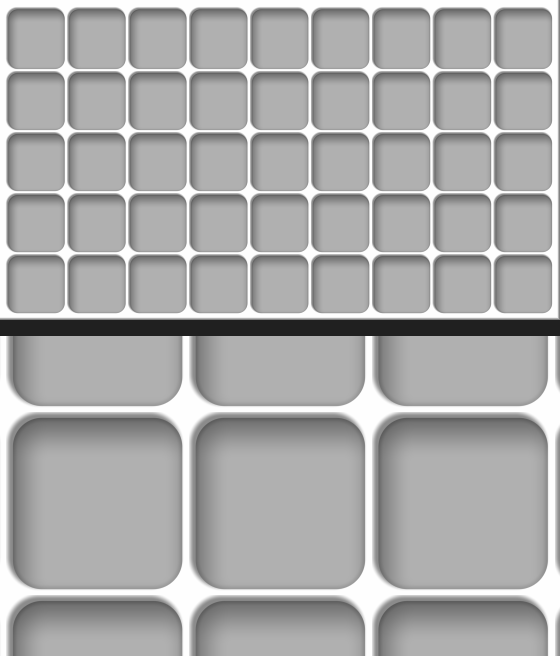
Top, the full canvas; bottom, a detail of the centre.
This pattern is drawn by a WebGL 2 fragment shader. Its source:

```glsl
#version 300 es
precision highp float;

#define GRID vec2(9.0, 5.0)            // columns, rows
#define SPAN vec2(9.192, 5.242)        // canvas size in cell pitches
#define FIRST_CENTER vec2(0.598, 0.580)
#define HALF_SIZE vec2(0.4635, 0.468)
#define CORNER 0.16
#define TOP_STRETCH 0.021              // extra half height of the top row
#define SHADOW_SHIFT vec2(0.042, -0.083)
#define SHADOW_DEPTH 0.29
#define FRINGE_SHIFT vec2(-0.018, 0.018)

uniform vec2 u_resolution;
out vec4 fragColor;

const vec3 FRAME_WHITE = vec3(0.995);
const vec3 WELL_GREY = vec3(0.69);
const vec3 BORDER_GREY = vec3(0.50);

float hash(vec2 cell) {
    vec3 h = fract(cell.xyx * vec3(0.1031, 0.1030, 0.0973));
    h += dot(h, h.yzx + 33.33);
    return fract((h.x + h.y) * h.z);
}

float roundedBox(vec2 p, vec2 halfSize) {
    vec2 d = abs(p) - halfSize + CORNER;
    return length(max(d, 0.0)) + min(max(d.x, d.y), 0.0) - CORNER;
}

// Recessed well: soft inset shadow from the upper left and a thin dark rim
vec3 wellColor(vec2 p, vec2 halfSize, float edge, float variation) {
    float shifted = roundedBox(p - SHADOW_SHIFT, halfSize);
    float shadow = smoothstep(-0.145, 0.132, shifted);
    float rim = smoothstep(-0.03, 0.0, edge);
    float depth = SHADOW_DEPTH + 0.02 * (variation - 0.5);
    return WELL_GREY - depth * shadow - 0.06 * rim;
}

// White lattice with a grey fringe above and left of each well
vec3 frameColor(vec2 p, vec2 halfSize) {
    float shifted = roundedBox(p - FRINGE_SHIFT, halfSize);
    float fringe = 1.0 - smoothstep(-0.01, 0.03, shifted);
    return FRAME_WHITE - 0.45 * fringe;
}

void main() {
    vec2 p = gl_FragCoord.xy / u_resolution * SPAN;
    float pixel = SPAN.x / u_resolution.x;

    // Nearest cell and its local coordinates
    vec2 cell = clamp(floor(p - FIRST_CENTER + 0.5), vec2(0.0), GRID - 1.0);
    vec2 local = p - FIRST_CENTER - cell;
    vec2 halfSize = HALF_SIZE;
    float stretch = TOP_STRETCH * step(GRID.y - 1.5, cell.y);
    halfSize.y += stretch;
    local.y -= stretch;

    float edge = roundedBox(local, halfSize);
    vec3 color = frameColor(local, halfSize);

    // Shaded outer border along the right and bottom
    float border = min(SPAN.x - p.x, p.y);
    color = mix(color, BORDER_GREY, 1.0 - smoothstep(0.005, 0.05, border));

    float inside = 1.0 - smoothstep(-0.7 * pixel, 0.7 * pixel, edge);
    color = mix(color, wellColor(local, halfSize, edge, hash(cell)), inside);
    fragColor = vec4(color, 1.0);
}
```
